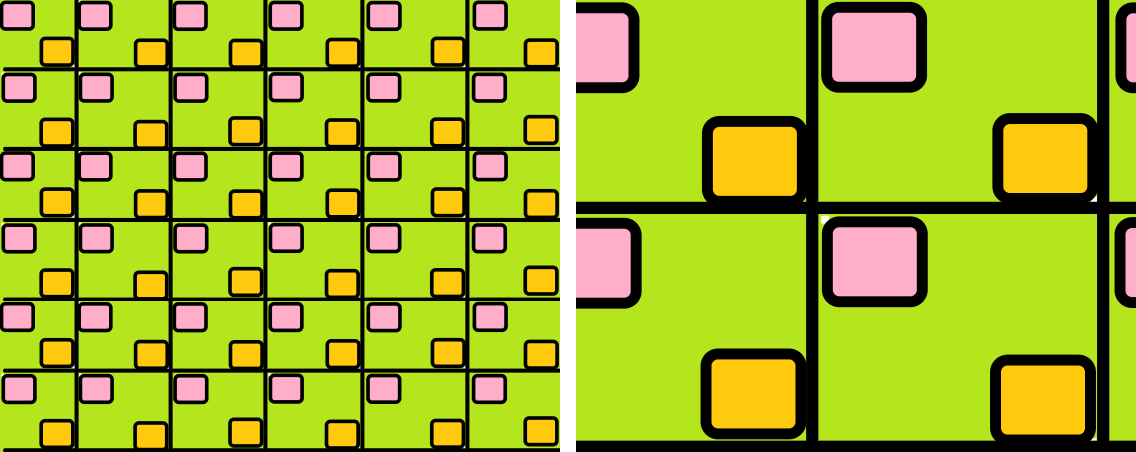
Left: the whole. Right: its middle third, enlarged.
Write a WebGL 1 fragment shader that draws this pattern.

```glsl
precision highp float;
// Lime grid of six uneven columns and six rows; each cell holds an outlined pink and amber tile.
uniform vec2 u_resolution;

const vec2 SHEET = vec2(768.0, 621.0);   // layout units spanning the canvas
const float PAIR_HEIGHT = 207.0;         // two rows, repeated three times
const float UPPER_LINE = 95.2;
const float LOWER_LINE = 204.6;
const float LINE_HALF = 2.8;
const vec2 TILE_HALF = vec2(24.2, 20.8);
const float TILE_RADIUS = 8.0;
const float OUTLINE = 5.0;

const vec3 LIME = vec3(0.71, 0.902, 0.114);
const vec3 INK = vec3(0.0);
const vec3 PINK = vec3(1.0, 0.682, 0.79);
const vec3 AMBER = vec3(1.0, 0.79, 0.05);
const vec3 PAPER = vec3(1.0);

float hash(vec2 p) {
  vec3 q = fract(vec3(p.xyx) * 0.1031);
  q += dot(q, q.yzx + 33.33);
  return fract((q.x + q.y) * q.z);
}

// Value number i of six
float pick(vec3 first, vec3 last, float i) {
  vec3 k = vec3(0.0, 1.0, 2.0);
  return dot(first, 1.0 - step(0.5, abs(k - i)))
       + dot(last, 1.0 - step(0.5, abs(k + 3.0 - i)));
}

float columnEnd(float column) {
  return pick(vec3(105.0, 234.0, 364.0), vec3(497.0, 641.0, 769.0), column);
}

float roundedBox(vec2 p, vec2 halfSize, float radius) {
  vec2 q = abs(p) - halfSize + radius;
  return length(max(q, 0.0)) + min(max(q.x, q.y), 0.0) - radius;
}

float coverage(float d, float pixel) {
  return clamp(0.5 - d / pixel, 0.0, 1.0);
}

// Horizontal stroke with a round left end
float rowLine(vec2 p, float y) {
  return length(vec2(max(7.0 - p.x, 0.0), p.y - y)) - LINE_HALF;
}

// Outlined tile, with an optional bare chip showing at one corner
vec3 drawTile(vec3 base, vec2 p, vec3 fill, vec2 corner, float chipped, float pixel) {
  float chip = roundedBox(p - corner * (TILE_HALF - 1.5), vec2(1.8), 0.3);
  float d = roundedBox(p, TILE_HALF, TILE_RADIUS);
  vec3 color = mix(base, PAPER, chipped * coverage(chip, pixel));
  color = mix(color, INK, coverage(d, pixel));
  return mix(color, fill, coverage(d + OUTLINE, pixel));
}

void main() {
  float pixel = SHEET.y / u_resolution.y;
  vec2 p = gl_FragCoord.xy / u_resolution * SHEET;
  p.y = SHEET.y - p.y;
  vec2 local = vec2(p.x, mod(p.y, PAIR_HEIGHT));
  float lowerRow = step(UPPER_LINE, local.y);

  // Find the column and the distance to the grid strokes
  float column = 0.0;
  float left = 0.0;
  float lines = min(rowLine(local, UPPER_LINE), rowLine(local, LOWER_LINE));
  for (int i = 0; i < 5; i++) {
    float edge = columnEnd(float(i));
    float passed = step(edge, p.x);
    column += passed;
    left = mix(left, edge, passed);
    lines = min(lines, abs(p.x - edge) - LINE_HALF);
  }
  float right = columnEnd(column);

  // Hand-placed drift of both tiles
  vec2 cell = vec2(column, lowerRow);
  float sway = hash(cell + 3.0) - 0.5;
  vec2 pinkCenter = vec2(
    left + mix(23.8 + 1.5 * column, 26.2 + 0.8 * column, lowerRow),
    mix(21.6, 120.2, lowerRow) + sway);
  float amberDrop = mix(
    pick(vec3(-1.5, 1.0, 1.3), vec3(0.0, -1.6, 0.8), column),
    pick(vec3(0.3, 3.4, -1.6), vec3(1.2, 0.0, -3.4), column), lowerRow);
  vec2 amberCenter = vec2(
    right - mix(26.5, 27.2, lowerRow) + sway,
    mix(72.6, 182.0, lowerRow) + amberDrop);

  // Paint tiles, then the grid over them
  float pinkChip = step(0.75, hash(cell + 11.0));
  float amberChip = step(0.45, hash(cell + 23.0));
  vec3 color = drawTile(LIME, local - pinkCenter, PINK, vec2(-1.0), pinkChip, pixel);
  color = drawTile(color, local - amberCenter, AMBER, vec2(1.0), amberChip, pixel);
  color = mix(color, INK, coverage(lines, pixel));
  gl_FragColor = vec4(color, 1.0);
}
```
